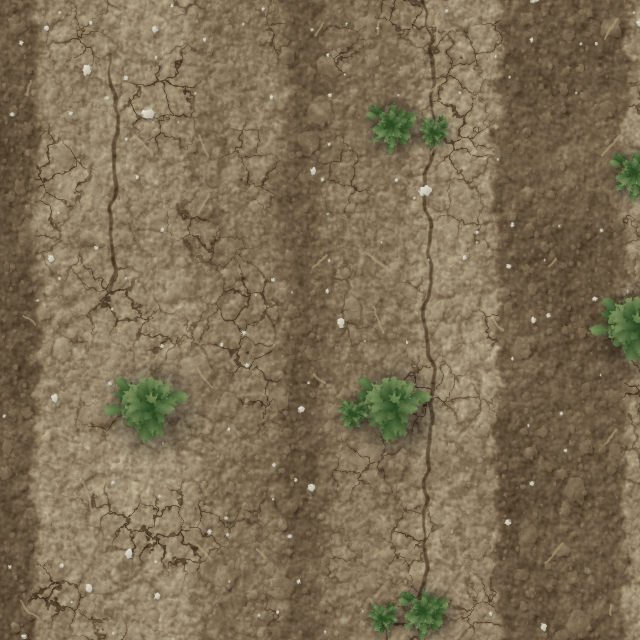
Give the GLSL for this texture, as a Shadertoy shader.

```glsl
// Ploughed field from above: vertical ridges and furrows of dry, cracked soil.
// A tone profile across x plus gradient noise gives the earth; cell scatters add
// clods, pebbles and straw; nested loops lay out rows of leafy seedlings.
#define SOIL_DARK vec3(0.29, 0.23, 0.155)
#define SOIL_MID vec3(0.49, 0.42, 0.32)
#define SOIL_PALE vec3(0.73, 0.68, 0.56)
#define PEBBLE vec3(0.88, 0.86, 0.80)
#define STRAW vec3(0.70, 0.63, 0.49)
#define LEAF_DARK vec3(0.17, 0.29, 0.13)
#define LEAF_PALE vec3(0.48, 0.56, 0.36)
#define PLANT_SIZE 0.06
#define LEAVES 44
#define CRACK_CELLS 24.0
#define ROUGHNESS 0.5

vec2 hash2(vec2 p) {
  vec3 q = fract(p.xyx * vec3(0.1031, 0.1030, 0.0973));
  q += dot(q, q.yzx + 33.33);
  return fract((q.xx + q.yz) * q.zy);
}

// One inside the unit value, zero outside, with a soft edge
float inside(float d, float aa) { return 1.0 - smoothstep(1.0 - aa, 1.0 + aa, d); }

float corner(vec2 i, vec2 f, vec2 o) { return dot(hash2(i + o) * 2.0 - 1.0, f - o); }

float noise(vec2 p) {
  vec2 i = floor(p), f = p - i, u = f * f * (3.0 - 2.0 * f);
  return mix(mix(corner(i, f, vec2(0)), corner(i, f, vec2(1, 0)), u.x),
             mix(corner(i, f, vec2(0, 1)), corner(i, f, vec2(1)), u.x), u.y);
}

float fbm(vec2 p) {
  float sum = 0.0, amp = 0.6;
  for (int i = 0; i < 4; i++, amp *= 0.6) {
    sum += amp * noise(p);
    p = mat2(1.6, 1.2, -1.2, 1.6) * p + 7.3;
  }
  return sum;
}

// Distance to the nearest border between irregular cells
float cellEdge(vec2 p) {
  vec2 near = vec2(9), next = vec2(9), base = floor(p);
  for (int k = 0; k < 9; k++) {
    vec2 c = base + vec2(k % 3, k / 3) - 1.0, d = c + hash2(c) - p;
    if (dot(d, d) < dot(near, near)) { next = near; near = d; }
    else if (dot(d, d) < dot(next, next)) next = d;
  }
  return dot(0.5 * (near + next), normalize(next - near));
}

// Scattered lumps: x = cover, y = light across the lump, z = shadow
vec3 lumps(vec2 p, float cells, float density, float size, float px) {
  vec2 q = p * cells, base = floor(q);
  vec3 result = vec3(0);
  for (int k = 0; k < 9; k++) {
    vec2 c = base + vec2(k % 3, k / 3) - 1.0, h = hash2(c + cells), g = hash2(c * 1.7 + 31.0);
    if (g.x > density) continue;
    float r = size * (0.4 + 0.6 * g.y);
    vec2 d = (q - c - 0.2 - 0.6 * h) / r, shape = vec2(0.8 + 0.7 * h.y, 1.0);
    float wobble = 0.7 * noise(d * 1.6 + c * 5.0);
    float cover = inside(length(d * shape) + wobble, 1.2 * px * cells / r);
    if (cover > result.x) result.xy = vec2(cover, dot(d, vec2(-0.6, 0.8)));
    result.z = max(result.z, inside(length((d + vec2(-0.2, 0.25)) * shape) + wobble, 0.3));
  }
  return result;
}

// Short curved stalks, mostly upright
float straw(vec2 p, float cells, float px) {
  vec2 q = p * cells, c = floor(q), h = hash2(c + 4.0), g = hash2(c + 57.0);
  float a = (h.x - 0.5) * 2.0;
  vec2 d = mat2(cos(a), sin(a), -sin(a), cos(a)) * (q - c - 0.5);
  d.x += (h.y - 0.5) * d.y * d.y;
  d.y = max(abs(d.y) - 0.08 - 0.16 * g.y, 0.0);
  return step(g.x, 0.3) * (1.0 - smoothstep(0.008, 0.015 + px * cells, length(d)));
}

// Tone across the ridges: 0 dark furrow, 1 pale crust
float ridges(float x) {
  return 0.25 + 0.42 * smoothstep(0.045, 0.068, x) - 0.14 * smoothstep(0.28, 0.33, x)
    - 0.25 * smoothstep(0.425, 0.46, x) + 0.25 * smoothstep(0.475, 0.53, x)
    + 0.17 * smoothstep(0.61, 0.68, x) - 0.41 * smoothstep(0.768, 0.785, x)
    + 0.36 * smoothstep(0.968, 0.985, x);
}

// Rosette of ragged leaves, outer ones first
void drawPlant(inout vec3 col, vec2 d, float r, float px) {
  d /= r;
  if (length(d) > 1.7) return;
  col *= 1.0 - 0.35 * inside(length(d + vec2(-0.1, 0.12)), 0.5);
  for (int k = 0; k < LEAVES; k++) {
    vec2 h = hash2(vec2(k, r * 900.0));
    float a = float(k) * 2.4 + h.y, spread = sqrt(1.0 - float(k) / float(LEAVES));
    vec2 dir = vec2(cos(a), sin(a)), e = d - dir * spread * (0.4 + 0.6 * h.x);
    vec2 u = vec2(dot(e, dir), dot(e, vec2(-dir.y, dir.x)));
    float edge = length(u / vec2(0.24, 0.14)) + 0.9 * noise(u * 11.0 + h * 40.0);
    float tone = 0.7 * h.y + 1.6 * u.x - 1.5 * abs(u.y) + 0.2 * spread;
    col = mix(col, mix(LEAF_DARK, LEAF_PALE, clamp(tone, 0.0, 1.0)), inside(edge, px / (r * 0.14)));
  }
}

void mainImage(out vec4 fragColor, in vec2 fragCoord) {
  vec2 p = fragCoord / iResolution.xy;
  float px = 1.0 / iResolution.y;

  // Earth: ridge tone, patches, grain and relief lit from the upper left
  float bed = ridges(p.x + 0.02 * noise(vec2(p.y * 5.0, 2.0)) + 0.035 * fbm(p * 26.0));
  float relief = fbm(p * 42.0) - fbm(p * 42.0 + vec2(-0.16, 0.2));
  float tone = bed + 0.32 * fbm(p * 6.0) + ROUGHNESS * (0.7 * fbm(p * 48.0) + relief + 0.5 * noise(p * 150.0));

  // Crust plates
  vec2 warp = vec2(fbm(p * 26.0), fbm(p * 26.0 + 40.0));
  float edge = cellEdge(p * CRACK_CELLS + 0.9 * warp);
  tone += 0.22 * bed * (smoothstep(0.0, 0.22, edge) - 0.6);

  // Clods from large to crumb
  for (float i = 0.0; i < 3.0; i++) {
    vec3 clod = lumps(p, 15.0 * exp2(i * 1.1), 0.2 + 0.12 * i, 0.34, px);
    tone -= 0.2 * clod.z * (1.0 - clod.x);
    tone = mix(tone, 0.36 + 0.55 * bed + 0.17 * clod.y + 0.5 * fbm(p * 60.0), 0.7 * clod.x);
  }

  // Net of fine cracks, then a long fissure along two ridges
  float w = 0.015 + 0.06 * noise(p * 18.0);
  float crack = 1.0 - smoothstep(w, w + 0.045, edge);
  crack *= smoothstep(-0.1, 0.3, noise(p * 9.0 + 3.0)) * smoothstep(0.38, 0.6, bed);
  for (float i = 0.0; i < 2.0; i++) {
    vec2 s = vec2(p.y + 9.0 * i, 0.4);
    float x = 0.17 + 0.494 * i + 0.055 * fbm(s * 6.0);
    w = 0.001 + 0.004 * noise(s * 15.0);
    float reach = max(i, 1.0 - smoothstep(0.16, 0.21, abs(p.y - 0.73)));
    crack = max(crack, reach * (1.0 - smoothstep(w, w + 0.002 + px, abs(p.x - x))));
  }
  tone = clamp(tone - 0.5 * crack, -0.1, 1.05) * 2.0;
  vec3 col = mix(mix(SOIL_DARK, SOIL_MID, min(tone, 1.0)), SOIL_PALE, max(tone - 1.0, 0.0));

  // Straw and white pebbles
  col = mix(col, STRAW, 0.6 * straw(p + 0.01 * warp, 11.0, px));
  for (float i = 0.0; i < 2.0; i++) {
    vec3 stone = lumps(p + 0.37, 17.0 + 21.0 * i, 0.08, 0.14, px);
    col = mix(col * (1.0 - 0.25 * stone.z), PEBBLE * (0.92 + 0.1 * stone.y), stone.x);
  }

  // Seedlings: three rows, the middle one with small companions
  for (int row = 0; row < 3; row++)
    for (int slot = row == 0 ? 0 : -1; slot <= min(row, 1); slot++) {
      float d = float(slot), m = abs(d);
      vec2 at = vec2(0.232 + 0.38 * float(row) + 0.025 * (m - d), 0.365 + 0.06 * m);
      at.y += row == 2 ? 0.125 + 0.18 * d : 0.38 * d;
      drawPlant(col, p - at, PLANT_SIZE * (1.0 - 0.35 * m), px);
      at += vec2(slot == 0 ? -0.062 : 0.065 * d, -0.01);
      if (row == 1) drawPlant(col, p - at, PLANT_SIZE * 0.4, px);
    }
  fragColor = vec4(col, 1.0);
}
```
